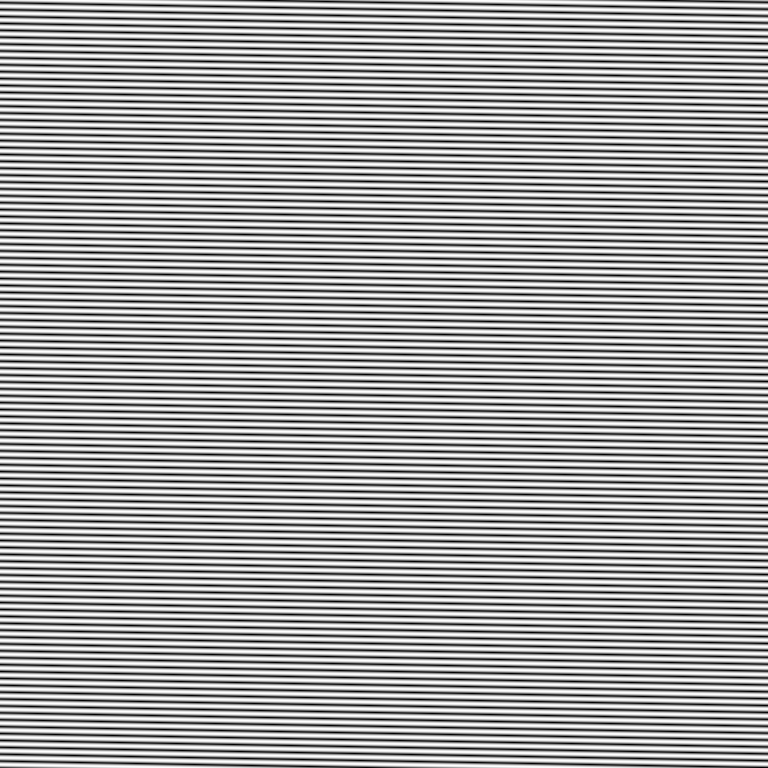
A WebGL 1 fragment shader for this pattern:

```glsl
precision highp float;

uniform vec2 u_resolution;

// Rectified sine: soft, rounded light bands parted by narrow dark creases
float stripeWave(float position) {
    return abs(sin(350.0 * position));
}

void main() {
    vec2 uv = gl_FragCoord.xy / u_resolution;

    // Stripes fall gently to the right, by one degree
    float tilt = radians(1.0);
    float across = dot(uv, vec2(sin(tilt), cos(tilt)));

    gl_FragColor = vec4(vec3(stripeWave(across)), 1.0);
}
```
